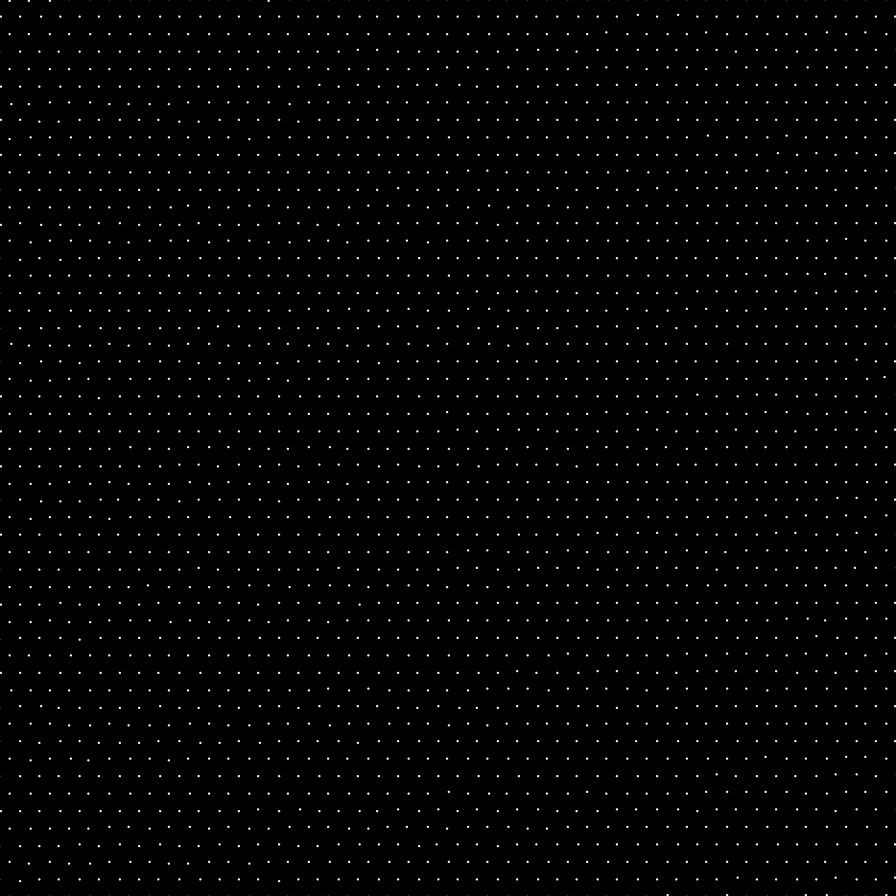
Reproduce this pattern procedurally as a WebGL 1 fragment shader.

```glsl
precision highp float;

uniform vec2 u_resolution;

const vec2 REPEATS = vec2(45.0, 51.92);  // dots across, rows down
const float CENTRE_ROW = 26.0;           // row that passes through mid-height
const float SNAP_CELLS = 512.0;          // fine grid the dot centres settle on
const float DOT_RADIUS = 0.63 / 512.0;
const float ROW_TILT = 0.8 / 512.0;      // rise of a row from left to right
const float JITTER = 0.7 / 512.0;        // full range of the random offset
const vec3 BACKGROUND = vec3(0.0);
const vec3 DOT_COLOUR = vec3(1.0);

float hash(vec2 p) {
  return fract(sin(dot(p, vec2(127.1, 311.7))) * 43758.5453);
}

vec2 hash2(vec2 p) {
  return vec2(hash(p), hash(p + 57.3));
}

// Centre of the staggered dot nearest to p
vec2 dotCentre(vec2 p) {
  float row = floor((p.y - 0.5) * REPEATS.y + CENTRE_ROW + 0.5);
  float stagger = 0.5 * (1.0 - mod(row, 2.0));
  float column = floor(p.x * REPEATS.x - stagger + 0.5);

  vec2 centre = vec2((column + stagger) / REPEATS.x,
                     (row - CENTRE_ROW) / REPEATS.y + 0.5);
  centre.y += ROW_TILT * (centre.x - 0.5);
  centre += JITTER * (hash2(vec2(column, row)) - 0.5);

  // Settle on the fine grid, which gives the small steps along a row
  return (floor(centre * SNAP_CELLS) + 0.5) / SNAP_CELLS;
}

void main() {
  vec2 uv = gl_FragCoord.xy / u_resolution;
  float pixel = 1.0 / min(u_resolution.x, u_resolution.y);

  // Disc with an edge one pixel wide
  float edge = DOT_RADIUS - distance(uv, dotCentre(uv));
  float coverage = clamp(edge / pixel + 0.5, 0.0, 1.0);

  gl_FragColor = vec4(mix(BACKGROUND, DOT_COLOUR, coverage), 1.0);
}
```
